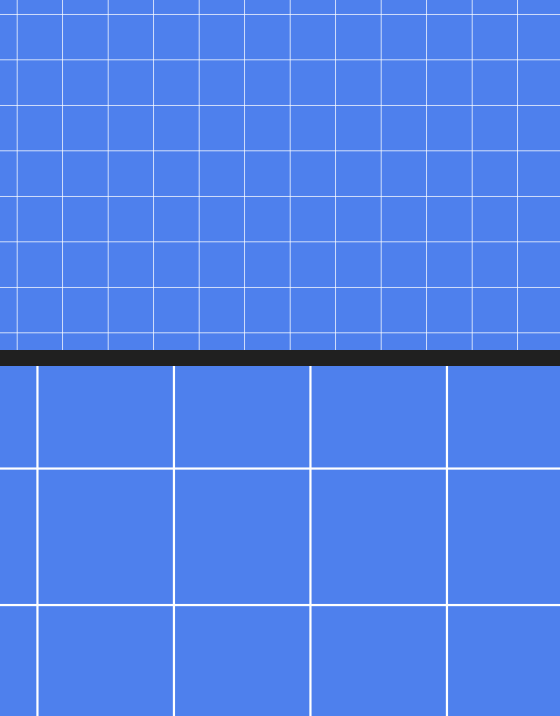
Top: the whole. Bottom: its middle third, enlarged.
Write a Shadertoy shader that draws this pattern.

```glsl
const vec3 FIELD_BLUE = vec3(0.305, 0.503, 0.931);
const vec3 LINE_WHITE = vec3(1.0);

// Lengths in canvas heights
const float CELL_SIZE = 0.13;
const float LINE_WIDTH = 0.0021;
const vec2 GRID_OFFSET = vec2(0.049);

// Signed distance to the nearest grid line on each axis
vec2 nearestLine(vec2 p, float cell) {
    return (fract(p / cell + 0.5) - 0.5) * cell;
}

// Exact share of a pixel's width covered by a line, per axis
vec2 lineCoverage(vec2 dist, float width, float pixel) {
    vec2 upper = min(dist + 0.5 * pixel, vec2(0.5 * width));
    vec2 lower = max(dist - 0.5 * pixel, vec2(-0.5 * width));
    return max(upper - lower, 0.0) / pixel;
}

void mainImage(out vec4 fragColor, in vec2 fragCoord) {
    float pixel = 1.0 / iResolution.y;
    vec2 p = fragCoord * pixel;

    // Square grid: union of vertical and horizontal rules
    vec2 dist = nearestLine(p - GRID_OFFSET, CELL_SIZE);
    vec2 cover = lineCoverage(dist, LINE_WIDTH, pixel);
    float grid = 1.0 - (1.0 - cover.x) * (1.0 - cover.y);

    fragColor = vec4(mix(FIELD_BLUE, LINE_WHITE, grid), 1.0);
}
```
